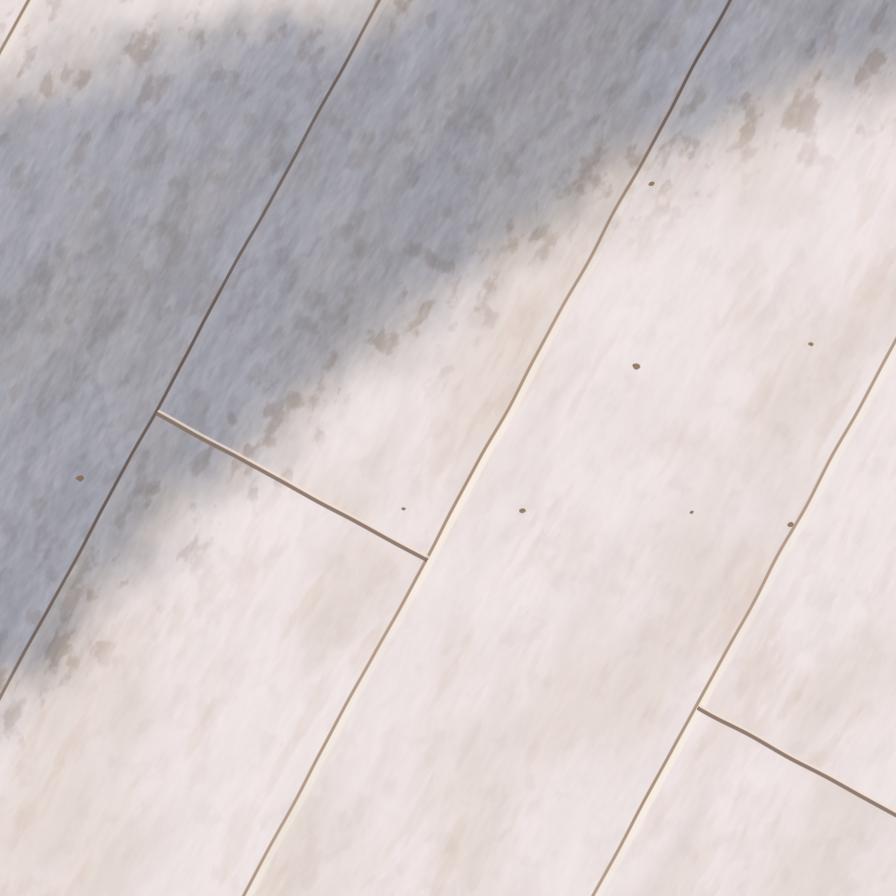
A Shadertoy shader for this texture:

```glsl
// Pale wood-look floor boards laid on a slant, with staggered end joints and a soft
// blue-grey shadow across the upper left. Boards come from rounding rotated coordinates;
// grain, wear and the shadow's edge come from stretched value noise.

float hash(vec2 p) {
    vec3 q = fract(p.xyx * vec3(0.1031, 0.1030, 0.0973));
    q += dot(q, q.yzx + 33.33);
    return fract((q.x + q.y) * q.z);
}

float noise(vec2 p) {
    vec2 cell = floor(p), f = fract(p);
    f = f * f * (3.0 - 2.0 * f);
    return mix(mix(hash(cell), hash(cell + vec2(1, 0)), f.x),
               mix(hash(cell + vec2(0, 1)), hash(cell + vec2(1, 1)), f.x), f.y);
}

float fbm(vec2 p) {
    float sum = 0.0, amp = 0.53;
    for (int i = 0; i < 4; i++) {
        sum += amp * noise(p);
        p = mat2(1.6, 1.2, -1.2, 1.6) * p + 7.3;
        amp *= 0.5;
    }
    return sum;
}

// Soft line of the given half width around distance zero
float band(float d, float halfWidth, float blur) {
    return 1.0 - smoothstep(halfWidth - blur, halfWidth + blur, abs(d));
}

// Shadow amount: a slanting band between two blurred, wavering edges
float shadowAt(vec2 uv) {
    float waver = 0.11 * (fbm(uv * 5.0) - 0.5) + 0.05 * (fbm(uv * 22.0) - 0.5);
    float lower = uv.y - (0.24 + 1.1 * uv.x - 0.4 * uv.x * uv.x) + waver;
    float upper = uv.y - (0.88 + 0.33 * uv.x) + waver;
    return smoothstep(-0.13, 0.09, lower) * (1.0 - 0.85 * smoothstep(-0.07, 0.08, upper));
}

void mainImage(out vec4 fragColor, in vec2 fragCoord) {
    vec2 uv = fragCoord / iResolution.y;
    float blur = max(1.0 / iResolution.y, 0.0011);

    // Board coordinates: x across the boards, y along them
    vec2 p = vec2(dot(uv, vec2(0.879, -0.478)), dot(uv, vec2(0.478, 0.879)));
    float across = (p.x - 0.240) / 0.344;
    float lane = floor(across);
    float along = (p.y - 0.557) / 1.7 - 0.5 * (1.0 - mod(lane, 2.0));
    vec2 board = vec2(lane, floor(along));
    float seam = 0.344 * (across - round(across)) + 0.002 * (noise(vec2(p.y * 16.0, round(across))) - 0.5);
    float joint = 1.7 * (along - round(along)) + 0.0015 * (noise(vec2(p.x * 20.0, lane)) - 0.5);

    // Grain differs from board to board
    vec2 g = p + 9.0 * vec2(hash(board + 3.0), hash(board + 8.0));
    float blotch = fbm(g * vec2(11.0, 5.0));
    float streak = fbm(g * vec2(50.0, 11.0));
    float fine = fbm(g * vec2(210.0, 70.0));
    float mottle = fbm(g * vec2(60.0, 38.0));

    // Sunlit boards, cool pink to warm cream
    float warmth = smoothstep(0.35, 0.7, blotch + 0.3 * (hash(board + 21.0) - 0.5));
    vec3 color = mix(vec3(0.935, 0.897, 0.897), vec3(0.90, 0.853, 0.835), warmth);
    color += 0.05 * (streak - 0.5) + 0.025 * (fine - 0.5);
    color -= vec3(0.03, 0.04, 0.05) * smoothstep(0.58, 0.8, streak);

    // Shadow passes through a warm grey half-light
    float shade = shadowAt(uv);
    float halfLight = 4.0 * shade * (1.0 - shade);
    vec3 shadowTint = mix(vec3(0.835, 0.84, 0.84), vec3(0.69, 0.72, 0.765), smoothstep(0.4, 1.0, shade));
    color *= mix(vec3(1), shadowTint, smoothstep(0.0, 0.65, shade));
    color += shade * (0.09 * (streak - 0.5) + 0.07 * (fine - 0.5) + 0.05 * (blotch - 0.5));

    // Worn brownish mottling, strongest in the half-light
    float wear = smoothstep(0.54, 0.74, mottle) * (0.12 + 0.5 * halfLight + 0.25 * shade);
    color = mix(color, color * vec3(0.86, 0.83, 0.80), wear);

    // Long seams: cream bevel on the right, brown gap on the left
    float sun = 1.0 - shade;
    float wornEdge = 0.5 + 0.5 * noise(vec2(p.y * 9.0, round(across) * 5.0));
    vec3 cream = mix(vec3(0.72, 0.70, 0.70), vec3(0.98, 0.94, 0.89), sun);
    vec3 gap = mix(vec3(0.40, 0.35, 0.33), vec3(0.66, 0.56, 0.48), sun);
    color = mix(color, cream, band(seam - 0.003, 0.0042, blur * 1.5) * (0.3 + 0.6 * sun) * wornEdge);
    color = mix(color, gap, band(seam + 0.002, 0.0017, blur) * (0.65 + 0.35 * wornEdge));

    // End joints: grey-brown gap under a thin peach highlight
    color = mix(color, vec3(0.96, 0.88, 0.82), 0.75 * band(joint - 0.0035, 0.0016, blur));
    color = mix(color, vec3(0.52, 0.44, 0.40), 0.9 * band(joint, 0.0021, blur));

    // A few small rusty specks, one at most per cell
    vec2 cell = floor(uv * 6.0);
    vec2 center = (cell + 0.2 + 0.6 * vec2(hash(cell + 31.0), hash(cell + 57.0))) / 6.0;
    float radius = 0.002 + 0.003 * hash(cell + 73.0);
    float size = length((uv - center) * vec2(1.0, 1.3)) + 0.002 * (noise(uv * 300.0) - 0.5);
    float speck = step(0.8, hash(cell + 91.0)) * (1.0 - smoothstep(radius - blur, radius + blur, size));
    color = mix(color, vec3(0.50, 0.40, 0.30), 0.8 * speck);

    fragColor = vec4(clamp(color, 0.0, 1.0), 1.0);
}
```
